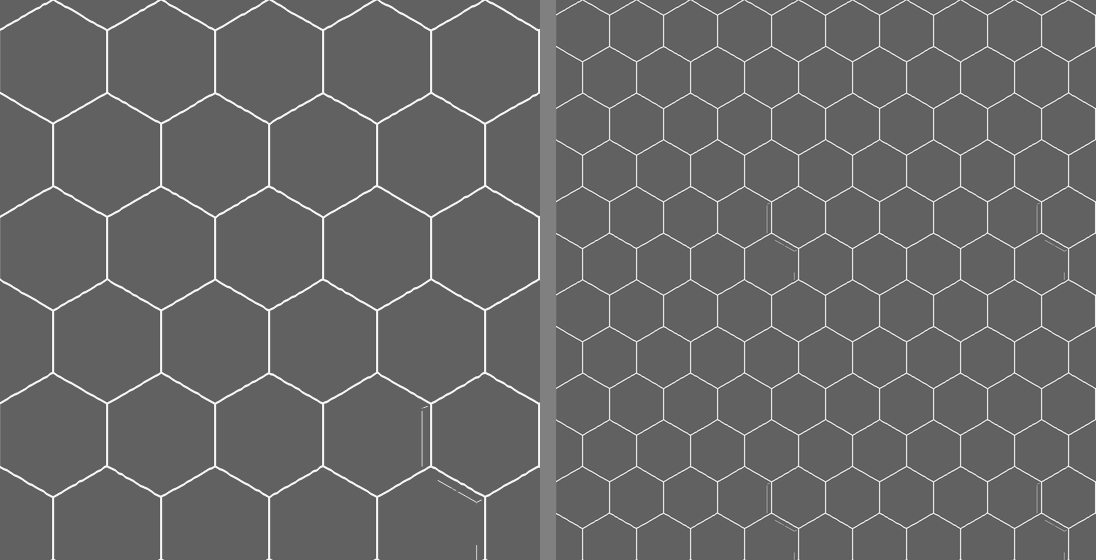
Left: one tile. Right: repeated 2 by 2.
Reproduce this pattern procedurally as a WebGL 1 fragment shader.

```glsl
precision highp float;
// Grey honeycomb with thin white joints: five pointed hexagons across, six rows down.
// Joints come from a hexagon distance on two interleaved grids; wrapped noise
// roughens the slanted sides, and a few broken hairlines mark two lower cells.

uniform vec2 u_resolution;

// Lengths are in hexagon widths; y runs downward from the top edge.
const float COLUMNS = 5.0;
const float ROW_PAIRS = 3.0;
const float ROOT3 = 1.7320508;
const vec2 GRID = vec2(1.0, ROOT3);
const vec2 TILE = vec2(COLUMNS, ROW_PAIRS * ROOT3);
const vec2 ORIGIN = vec2(0.492, 0.572);    // centre of the first hexagon
const float JOINT_HALF = 0.0098;
const float HALO_HALF = 0.0150;
const float ROUGHNESS = 0.011;
const vec2 ROUGH_CELLS = vec2(150.0, 12.0);
const vec2 GAP_CELLS = vec2(120.0, 120.0);
const float SCRATCH_HALF = 0.0034;
const vec3 FACE = vec3(0.38);
const vec3 HALO = vec3(0.33);
const vec3 JOINT = vec3(0.97);

float hash(vec2 p) {
  vec3 h = fract(vec3(p.xyx) * 0.1031);
  h += dot(h, h.yzx + 33.33);
  return fract((h.x + h.y) * h.z);
}

// Value noise that repeats after the given number of cells.
float wrappedNoise(vec2 uv, vec2 cells) {
  vec2 p = uv * cells;
  vec2 i = floor(p);
  vec2 f = fract(p);
  f = f * f * (3.0 - 2.0 * f);
  vec2 lo = mod(i, cells);
  vec2 hi = mod(i + 1.0, cells);
  float a = mix(hash(lo), hash(vec2(hi.x, lo.y)), f.x);
  float b = mix(hash(vec2(lo.x, hi.y)), hash(hi), f.x);
  return mix(a, b, f.y);
}

// Distance to the nearest side of the honeycomb.
float jointDistance(vec2 p) {
  vec2 a = mod(p - ORIGIN + 0.5 * GRID, GRID) - 0.5 * GRID;
  vec2 b = mod(p - ORIGIN, GRID) - 0.5 * GRID;
  vec2 h = abs(dot(a, a) < dot(b, b) ? a : b);
  return 0.5 - max(h.x, 0.5 * h.x + 0.5 * ROOT3 * h.y);
}

// Distance to a segment, measured across the wrapping edges.
float segmentDistance(vec2 p, vec2 start, vec2 end) {
  vec2 along = end - start;
  vec2 middle = 0.5 * (start + end);
  vec2 d = p - middle;
  d -= TILE * floor(d / TILE + 0.5);
  float t = clamp(dot(d, along) / dot(along, along), -0.5, 0.5);
  return length(d - along * t);
}

float coverage(float dist, float halfWidth, float pixel) {
  return clamp(0.5 + (halfWidth - dist) / pixel, 0.0, 1.0);
}

// Hairlines just inside the sides of two neighbouring cells.
float scratches(vec2 p, vec2 uv, float pixel) {
  float upright = segmentDistance(p, vec2(3.908, 3.815), vec2(3.908, 4.325));
  upright = min(upright, segmentDistance(p, vec2(4.414, 5.061), vec2(4.414, 5.190)));
  float broken = segmentDistance(p, vec2(4.057, 4.459), vec2(4.414, 4.662));
  broken = min(broken, segmentDistance(p, vec2(4.414, 4.662), vec2(4.455, 4.640)));
  broken = min(broken, segmentDistance(p, vec2(4.414, 4.662), vec2(4.414, 4.700)));
  broken = min(broken, segmentDistance(p, vec2(3.905, 3.789), vec2(3.956, 3.772)));
  float gaps = smoothstep(0.25, 0.45, wrappedNoise(uv, GAP_CELLS));
  return max(coverage(upright, SCRATCH_HALF, pixel),
             coverage(broken, SCRATCH_HALF, pixel) * gaps);
}

void main() {
  vec2 uv = gl_FragCoord.xy / u_resolution;
  uv.y = 1.0 - uv.y;
  vec2 p = uv * TILE;
  float pixel = COLUMNS / u_resolution.x;

  // A vertical shift roughens slanted sides and leaves upright ones straight.
  float wobble = ROUGHNESS * (wrappedNoise(uv, ROUGH_CELLS) - 0.5);
  float dist = jointDistance(p + vec2(0.0, wobble));

  vec3 colour = mix(FACE, HALO, coverage(dist, HALO_HALF, pixel));
  colour = mix(colour, JOINT, coverage(dist, JOINT_HALF, pixel));
  colour = mix(colour, JOINT, scratches(p, uv, pixel));
  gl_FragColor = vec4(colour, 1.0);
}
```
